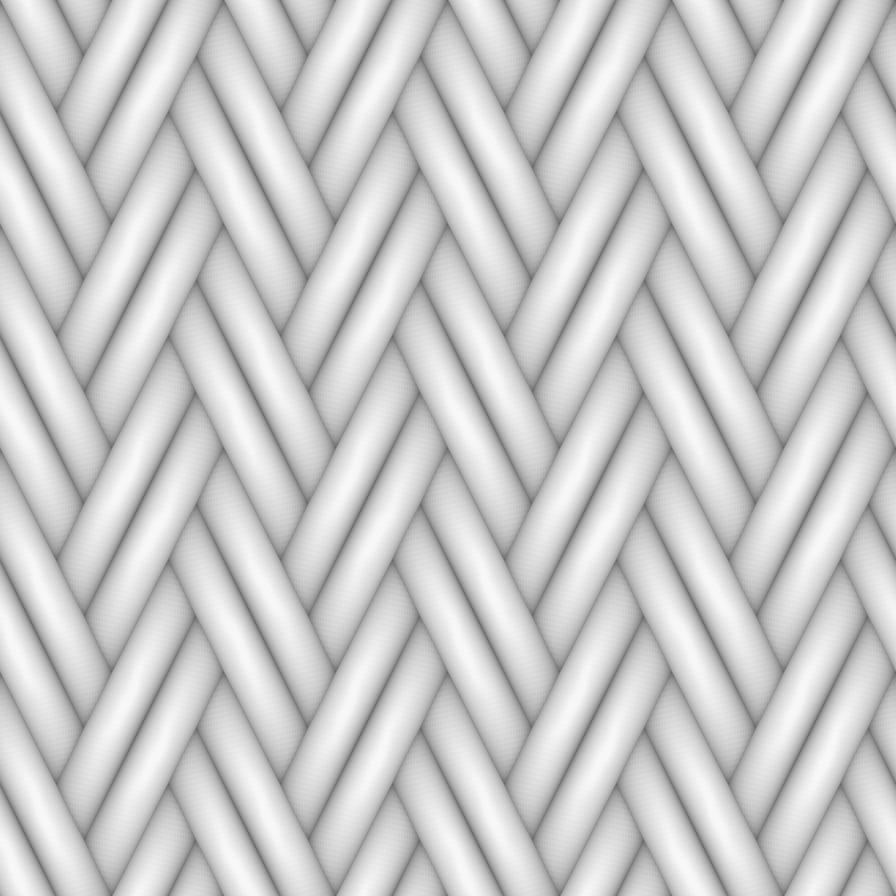
A WebGL 1 fragment shader for this pattern:

```glsl
precision highp float;
// Pale grey rope weave: paired diagonal strands in a two-over, two-under herringbone.
uniform vec2 u_resolution;

float hash(float n) {
  return fract(sin(n * 12.99 + 4.1) * 437.58);
}

// across: -1..1 over the strand width, along: -1..1 over its visible length,
// inner: side (-1 or 1) that touches its twin, seed: strand variation.
float ropeShade(float across, float along, float inner, float seed) {
  float roundness = sqrt(max(1.0 - across * across, 0.0));
  float middle = 1.0 - along * along;

  // The groove between twins is deepest halfway along.
  float groove = smoothstep(-0.2, 0.9, across * inner) * middle;
  float edge = mix(0.54, 0.35, groove);
  float shade = mix(edge, 0.92, roundness);

  // Ends sink below the crossing pair, with a thin contact shadow.
  shade *= 1.0 - 0.16 * pow(abs(along), 3.0);
  shade *= 1.0 - 0.22 * exp(-(1.0 - abs(along)) * 24.0);

  // Soft, slightly uneven gloss.
  float wobble = 0.10 * sin(along * 7.0 + seed * 6.28) + 0.04 * sin(along * 19.0 + seed * 9.0);
  float streak = across + wobble;
  shade += 0.06 * exp(-streak * streak * 9.0 - along * along * 4.0);

  // Fine woven skin, clearest towards the ends.
  float threads = sin(across * 28.3) * sin(along * 141.4);
  shade += threads * roundness * mix(0.022, 0.008, middle);
  return shade;
}

float weave(vec2 uv) {
  // Strand coordinates: x counts falling strands, y counts rising ones.
  vec2 p = vec2(uv.x, 1.0 - uv.y) * 8.0;
  vec2 strand = vec2(p.y - 2.0 * p.x, p.y + 2.0 * p.x);
  vec2 index = floor(strand);
  vec2 pair = floor(strand * 0.5);
  vec2 across = fract(strand) * 2.0 - 1.0;
  vec2 inner = 1.0 - 2.0 * mod(index, 2.0);

  // Twill rule on pairs decides which direction lies on top.
  if (mod(pair.y - pair.x, 4.0) < 2.0) {
    float along = mod(strand.y - 2.0 * pair.x, 8.0) * 0.5 - 1.0;
    return ropeShade(across.x, along, inner.x, hash(mod(index.x, 8.0)));
  }
  float along = mod(strand.x - 2.0 * pair.y + 6.0, 8.0) * 0.5 - 1.0;
  return ropeShade(across.y, along, inner.y, hash(mod(index.y, 8.0) + 8.0));
}

void main() {
  // Average a 3 by 3 grid of samples to smooth the edges.
  float shade = 0.0;
  for (int j = 0; j < 3; j++) {
    for (int i = 0; i < 3; i++) {
      vec2 offset = (vec2(float(i), float(j)) - 1.0) / 3.0;
      shade += weave((gl_FragCoord.xy + offset) / u_resolution);
    }
  }
  gl_FragColor = vec4(vec3(clamp(shade / 9.0, 0.0, 0.97)), 1.0);
}
```
